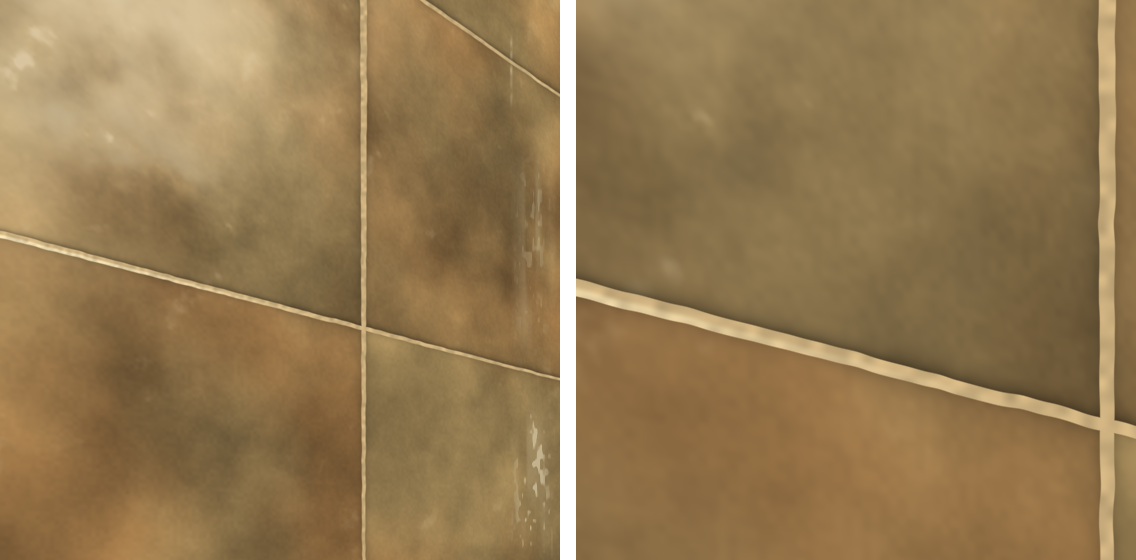
Left, the full canvas; right, a detail of the centre.
Give the GLSL for this texture, as a WebGL 1 fragment shader.

```glsl
precision highp float;
// Slate-look wall tiles in perspective, with pale grout, a soft glare and scuffs.
uniform vec2 u_resolution;

// Layout, in canvas units
const vec2 VANISH = vec2(2.151, 0.023);   // where the sloping joints converge
const float ROW_SLOPE = -0.26;            // slope of the middle joint
const float ROW_STEP = 0.44;              // slope change per tile row
const float COL_START = 0.666;            // inverse depth of the upright joint
const float COL_STEP = 0.24;              // inverse depth per tile column
const vec2 UPRIGHT_HALF = vec2(0.0030, 0.0062);  // half width, bottom to top
const vec2 SLOPED_HALF = vec2(0.0066, 0.0023);   // half width, left to right

// Colours
const vec3 OLIVE = vec3(0.575, 0.480, 0.310);
const vec3 RUST = vec3(0.570, 0.425, 0.255);
const vec3 SLATE = vec3(0.620, 0.570, 0.450);
const vec3 GLARE = vec3(0.860, 0.785, 0.640);
const vec3 GROUT = vec3(0.790, 0.680, 0.490);
const vec3 GROUT_LIT = vec3(0.920, 0.850, 0.680);
const vec3 SCUFF = vec3(0.800, 0.740, 0.600);

// Surface
const float MOTTLE_SCALE = 4.0;
const float MOTTLE_CONTRAST = 0.75;
const float RELIEF = 0.55;
const float GRAIN = 0.05;

float hash(vec2 p) {
  vec3 q = fract(vec3(p.xyx) * 0.1031);
  q += dot(q, q.yzx + 33.33);
  return fract((q.x + q.y) * q.z);
}

float noise(vec2 p) {
  vec2 i = floor(p), f = fract(p);
  f = f * f * (3.0 - 2.0 * f);
  return mix(mix(hash(i), hash(i + vec2(1.0, 0.0)), f.x),
             mix(hash(i + vec2(0.0, 1.0)), hash(i + 1.0), f.x), f.y);
}

float fbm(vec2 p) {
  float sum = 0.0, amp = 0.5;
  for (int i = 0; i < 5; i++) {
    sum += amp * noise(p);
    p = mat2(1.6, 1.2, -1.2, 1.6) * p + 7.3;
    amp *= 0.5;
  }
  return sum;
}

float segmentDistance(vec2 p, vec2 a, vec2 b) {
  vec2 d = b - a;
  return length(p - a - d * clamp(dot(p - a, d) / dot(d, d), 0.0, 1.0));
}

// One inside lo..hi, with soft ends
float span(float x, float lo, float hi, float soft) {
  return smoothstep(lo - soft, lo + soft, x) * (1.0 - smoothstep(hi - soft, hi + soft, x));
}

vec3 tileColor(vec2 p, vec2 wall) {
  vec2 tile = floor(wall), inTile = fract(wall);
  vec2 q = vec2(wall.x, -wall.y) * MOTTLE_SCALE + 40.0 * hash(tile + 17.0);
  float mottle = fbm(q), cloud = fbm(q * 0.6 + 31.0);

  // Alternate warm and olive tiles, warmer beside the upright joint
  float warm = mod(tile.x + tile.y, 2.0) * 0.5 + 0.12;
  warm += 2.2 * (cloud - 0.48) + 0.35 * smoothstep(0.72, 1.0, inTile.x);
  vec3 color = mix(OLIVE, RUST, clamp(warm, 0.0, 1.0));
  color *= 1.0 + MOTTLE_CONTRAST * (mottle - 0.48) + GRAIN * (noise(q * 30.0) - 0.5);
  color *= mix(0.93, 1.06, smoothstep(-0.5, 0.9, p.y - 0.6 * p.x));

  // Glare and the grey, glinting ridges of the cleft face
  vec2 g = p - vec2(0.19, 1.02);
  float glare = exp(-7.0 * dot(g, g));
  float ridge = segmentDistance(p, vec2(0.04, 0.88), vec2(0.41, 0.60));
  float band = 1.0 - smoothstep(0.0, 0.11, ridge);
  float slope = fbm(q * 2.0) - fbm(q * 2.0 + vec2(-0.16, 0.22));
  color *= 1.0 + RELIEF * slope * (0.25 + glare + 0.7 * band);
  color = mix(color, SLATE, 0.75 * band * smoothstep(0.42, 0.65, mottle));
  color = mix(color, GLARE, glare * clamp(0.62 + 1.6 * (mottle - 0.48), 0.0, 1.0));
  float glint = smoothstep(0.13, 0.28, slope) * (0.12 + 0.6 * glare + 0.6 * band);
  return mix(color, GLARE, clamp(glint, 0.0, 0.8));
}

// Upright rub marks near the right edge: haze plus broken flecks
float scuffs(vec2 p) {
  float x = (p.x - 0.952) / 0.026;
  float lane = exp(-x * x);
  float haze = 0.35 * smoothstep(0.35, 0.8, noise(p * vec2(75.0, 5.0)));
  float fleck = smoothstep(0.60, 0.76, noise(p * vec2(210.0, 70.0)) * 0.6 + noise(p * vec2(90.0, 22.0)) * 0.4);
  float low = span(p.y, 0.03, 0.25, 0.05), high = span(p.y, 0.40, 0.70, 0.06);
  float thin = span(p.x, 0.911, 0.915, 0.002) * span(p.y, 0.82, 0.93, 0.02);
  return lane * (low * (0.7 * haze + fleck) + high * (haze + 0.3 * fleck))
       + thin * 0.7 * noise(p * vec2(90.0, 80.0));
}

void main() {
  vec2 p = gl_FragCoord.xy / u_resolution;
  float px = 1.0 / min(u_resolution.x, u_resolution.y);

  // Wall coordinates: one unit per tile, rows counted downward
  float depth = VANISH.x - p.x;
  float slope = (VANISH.y - p.y) / depth;
  vec2 wall = vec2((1.0 / depth - COL_START) / COL_STEP, (slope - ROW_SLOPE) / ROW_STEP);

  // Signed canvas distance to the nearest joints, with slightly ragged edges
  vec2 offset = wall - floor(wall + 0.5);
  float upright = offset.x * COL_STEP * depth * depth + 0.0016 * (noise(p.yy * 45.0) - 0.5);
  float sloped = offset.y * ROW_STEP * depth / sqrt(1.0 + slope * slope);
  sloped += 0.0016 * (noise(p.xx * 50.0 + 9.0) - 0.5);
  float uprightHalf = mix(UPRIGHT_HALF.x, UPRIGHT_HALF.y, p.y);
  float slopedHalf = mix(SLOPED_HALF.x, SLOPED_HALF.y, p.x);
  vec2 edge = vec2(abs(upright) - uprightHalf, abs(sloped) - slopedHalf);

  vec3 color = tileColor(p, wall);
  color = mix(color, SCUFF, clamp(scuffs(p), 0.0, 0.85));

  // Dark tile edges, deepest above the sloping joints
  float above = step(sloped, 0.0);
  color *= 1.0 - 0.18 * exp(-max(edge.x, 0.0) / 0.006);
  color *= 1.0 - mix(0.14, 0.38, above) * exp(-max(edge.y, 0.0) / 0.005);

  // Grout, with a lit lower lip toward the left
  float lit = smoothstep(-0.3, 0.5, sloped / slopedHalf) * (1.0 - smoothstep(0.1, 0.7, p.x));
  vec3 grout = mix(GROUT, GROUT_LIT, lit * step(edge.y, edge.x));
  grout *= 0.90 + 0.2 * noise(p * 130.0);
  float joint = 1.0 - smoothstep(-px, px, min(edge.x, edge.y));
  gl_FragColor = vec4(mix(color, grout, joint), 1.0);
}
```
